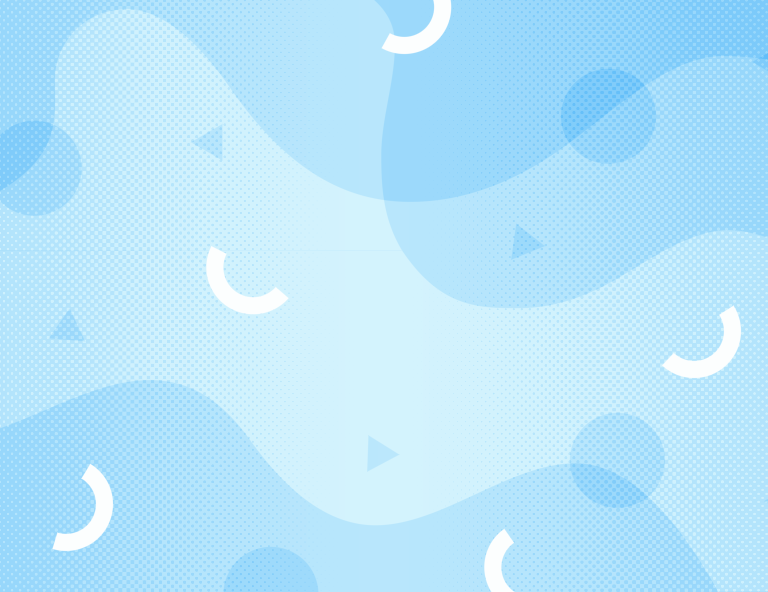
Reproduce this background procedurally as a Shadertoy shader.

```glsl
#define LIGHT vec3(0.828, 0.952, 0.992)
#define DEPTH_STEP vec3(0.107, 0.05, 0.004)
#define WHITE vec3(0.99, 0.995, 0.995)
#define MIDDLE_X 65.0
#define DOT_PITCH 1.36
#define DOT_DEPTH 1.0
#define EDGE_DEPTH 0.2
#define DISC_RADIUS 8.05
#define ARC_RADIUS 6.5
#define ARC_HALF_WIDTH 1.45
#define ARC_HALF_ANGLE 83.0
#define TRIANGLE_INRADIUS 1.78

// Lengths are in hundredths of the canvas height.
float cover(float d) {
    float pixel = 75.0 / iResolution.y;
    return smoothstep(-pixel, pixel, d);
}

vec2 turn(vec2 p, float degrees) {
    float a = radians(degrees);
    return vec2(cos(a) * p.x + sin(a) * p.y, cos(a) * p.y - sin(a) * p.x);
}

// Hermite span between knots (position, value, slope): value and slope
vec2 span(float x, vec3 a, vec3 b) {
    float w = b.x - a.x;
    float t = clamp((x - a.x) / w, 0.0, 1.0);
    float s = t * t * (3.0 - 2.0 * t);
    float u = 1.0 - t;
    float value = mix(a.y, b.y, s) + w * t * u * (a.z * u - b.z * t);
    float slope = 6.0 * t * u * (b.y - a.y) / w
                + a.z * u * (1.0 - 3.0 * t) + b.z * t * (3.0 * t - 2.0);
    return vec2(value, slope);
}

vec2 curve(float x, vec3 knots[6]) {
    vec2 result = span(x, knots[0], knots[1]);
    for (int i = 1; i < 5; i++)
        if (x > knots[i].x) result = span(x, knots[i], knots[i + 1]);
    return result;
}

// Approximate signed distance above a curve
float above(float y, vec2 c) {
    return (y - c.x) / sqrt(1.0 + c.y * c.y);
}

float topWave(vec2 p) {
    if (p.x > 21.0) return above(p.y, curve(p.x, vec3[6](
        vec3(21.0, 98.5, 0.0), vec3(39.0, 85.1, -1.45), vec3(69.5, 65.8, 0.0),
        vec3(96.6, 75.9, 0.75), vec3(122.4, 90.5, 0.0), vec3(135.6, 88.8, -0.25))));
    if (p.y > 86.5) return length(p - vec2(21.2, 86.5)) - 11.9;
    return -above(p.x, span(p.y, vec3(66.0, -3.0, 2.0), vec3(86.5, 9.3, 0.0)));
}

float rightWave(vec2 p) {
    if (p.x > 68.1) return above(p.y, curve(p.x, vec3[6](
        vec3(68.1, 57.6, -1.5), vec3(88.1, 47.8, 0.0), vec3(105.1, 53.1, 0.6),
        vec3(123.4, 61.0, 0.0), vec3(135.6, 57.6, -0.4), vec3(150.0, 52.0, -0.4))));
    vec3 low = vec3(73.7, 64.6, 0.0), high = vec3(92.4, 66.9, 0.0);
    if (p.y < 57.6) return p.y - 57.6;
    vec2 side = p.y < low.x ? span(p.y, vec3(57.6, 68.1, -0.6), low)
              : p.y < high.x ? span(p.y, low, high)
              : span(p.y, high, vec3(100.0, 63.4, -1.1));
    return above(p.x, side);
}

float bottomWave(vec2 p) {
    return -above(p.y, curve(p.x, vec3[6](
        vec3(-10.2, 25.4, 0.0), vec3(25.4, 35.6, 0.0), vec3(42.4, 25.4, -1.4),
        vec3(63.6, 11.0, 0.0), vec3(97.5, 21.5, 0.0), vec3(121.7, -0.3, -1.8))));
}

float triangle(vec2 p) {
    return max(-p.x, 0.5 * p.x + 0.866 * abs(p.y)) - TRIANGLE_INRADIUS;
}

float arc(vec2 p) {
    float a = radians(ARC_HALF_ANGLE);
    float ring = abs(length(p) - ARC_RADIUS) - ARC_HALF_WIDTH;
    return max(ring, abs(p.y) * cos(a) - p.x * sin(a));
}

void mainImage(out vec4 fragColor, in vec2 fragCoord) {
    vec2 p = 100.3 * fragCoord / iResolution.y - vec2(0.0, 0.3);

    // Overlapping waves
    float depth = cover(topWave(p)) + cover(rightWave(p)) + cover(bottomWave(p));

    // Side shading and halftone dots that grow away from the middle
    float tone = clamp(abs(p.x - MIDDLE_X) / MIDDLE_X, 0.0, 1.0);
    vec2 ripple = cos(6.28318 * p / DOT_PITCH);
    float dots = smoothstep(-0.25, 0.25, ripple.x * ripple.y - 1.35 + 1.95 * tone);
    depth += EDGE_DEPTH * tone + DOT_DEPTH * dots;

    // Discs
    vec2 discs[4] = vec2[4](vec2(5.8, 71.5), vec2(103.1, 80.3),
                            vec2(104.6, 22.0), vec2(45.9, -0.7));
    for (int i = 0; i < 4; i++)
        depth += 0.9 * cover(DISC_RADIUS - length(p - discs[i]));

    // Triangles: centre and heading
    vec3 triangles[6] = vec3[6](
        vec3(35.9, 75.9, 180.0), vec3(88.8, 58.8, -8.0), vec3(11.5, 44.2, 85.0),
        vec3(64.1, 23.1, -2.0), vec3(131.0, 89.5, 180.0), vec3(133.0, 15.1, 180.0));
    for (int i = 0; i < 6; i++)
        depth += 0.9 * cover(-triangle(turn(p - triangles[i].xy, triangles[i].z)));

    // White arcs: centre and heading
    vec3 arcs[5] = vec3[5](
        vec3(68.5, 98.8, -36.0), vec3(42.9, 54.7, -124.0), vec3(117.6, 43.9, -50.0),
        vec3(11.2, 14.6, -24.0), vec3(90.0, 3.9, -152.0));
    float white = 0.0;
    for (int i = 0; i < 5; i++)
        white = max(white, cover(-arc(turn(p - arcs[i].xy, arcs[i].z))));

    vec3 color = mix(LIGHT - DEPTH_STEP * depth, WHITE, white);
    fragColor = vec4(color, 1.0);
}
```
